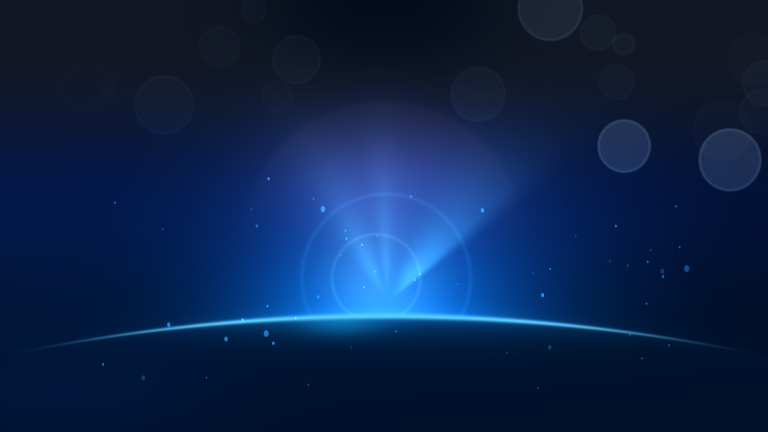
Write a Shadertoy shader that draws this background.

```glsl
// Blue light beams rising behind a curved planet rim, with lens rings, bokeh and dust.

const vec2  APEX = vec2(0.0, 0.268);          // top of the rim, x measured from the centre
const float PLANET_RADIUS = 4.3;
const vec2  BEAM_ORIGIN = vec2(0.009, 0.300);
const vec3  SKY_LOW  = vec3(0.000, 0.085, 0.220);
const vec3  SKY_MID  = vec3(0.010, 0.095, 0.290);
const vec3  SKY_TOP  = vec3(0.070, 0.092, 0.145);
const vec3  SKY_HOLE = vec3(0.010, 0.045, 0.105);
const vec3  GROUND   = vec3(0.000, 0.065, 0.165);
const vec3  GLOW     = vec3(0.020, 0.270, 0.570);
const vec3  CORE     = vec3(0.190, 0.190, 0.120);
const vec3  VIOLET   = vec3(0.150, 0.125, 0.220);
const vec3  BEAM     = vec3(0.120, 0.260, 0.270);
const vec3  RIM      = vec3(0.350, 0.800, 1.000);
const vec3  DUST     = vec3(0.180, 0.560, 0.850);
const vec3  BOKEH    = vec3(0.090, 0.105, 0.120);
const int   BOKEH_COUNT = 16;
const int   DUST_COUNT = 54;

float hash(float n) {
    return fract(sin(n * 127.1 + 11.7) * 43758.5453);
}

// Soft elliptical spot
float spot(vec2 p, vec2 center, vec2 size) {
    vec2 q = (p - center) / size;
    return exp(-dot(q, q));
}

float ring(vec2 p, vec2 center, float radius, float width) {
    float d = (length(p - center) - radius) / width;
    return exp(-d * d);
}

// Faint disc with a brighter edge
float bokeh(vec2 p, vec2 center, float radius) {
    float d = length(p - center) - radius;
    return smoothstep(0.003, -0.003, d) + 0.6 * ring(p, center, radius - 0.003, 0.003);
}

vec3 skyColor(vec2 p) {
    vec3 sky = mix(SKY_LOW, SKY_MID, smoothstep(0.25, 0.52, p.y));
    sky *= 1.0 - 0.28 * smoothstep(0.35, 0.9, p.x);
    sky = mix(sky, SKY_TOP, smoothstep(0.52, 0.88, p.y));
    float hole = smoothstep(0.72, 1.0, p.y) * exp(-p.x * p.x / 0.09);
    return mix(sky, SKY_HOLE, hole);
}

// Fan of beams, angles measured from the vertical
vec3 beamLight(vec2 p) {
    vec2 q = p - BEAM_ORIGIN;
    float r = length(q);
    float a = atan(q.x, q.y);
    float right = smoothstep(0.96, 0.80, a) * smoothstep(0.25, 0.78, a);
    float left = exp(-pow((a + 0.46) / 0.17, 2.0));
    float middle = exp(-pow((a + 0.04) / 0.10, 2.0));
    float fade = smoothstep(0.0, 0.10, r) * exp(-pow(r / 0.32, 2.0));
    return BEAM * fade * (right + 0.45 * left + 0.35 * middle);
}

vec3 lensRings(vec2 p) {
    float inner = ring(p, vec2(-0.018, 0.356), 0.102, 0.004);
    float outer = ring(p, vec2(0.005, 0.356), 0.195, 0.005);
    float dome = smoothstep(0.335, 0.315, length(p - vec2(0.0, 0.44)));
    return vec3(0.05, 0.06, 0.05) * inner + vec3(0.02, 0.05, 0.05) * outer
         + vec3(0.030, 0.018, 0.020) * dome * smoothstep(0.4, 0.7, p.y);
}

vec3 bokehLight(vec2 p) {
    float light = bokeh(p, vec2(0.556, 0.662), 0.062)
                + bokeh(p, vec2(0.801, 0.630), 0.073)
                + 0.6 * bokeh(p, vec2(0.385, 0.981), 0.076);
    for (int i = 0; i < BOKEH_COUNT; i++) {
        float n = float(i);
        float side = mod(n, 2.0) * 2.0 - 1.0;
        vec2 center = vec2(side * mix(0.2, 0.9, hash(n)), mix(0.66, 1.0, hash(n + 40.0)));
        light += 0.22 * hash(n + 60.0) * bokeh(p, center, mix(0.02, 0.07, hash(n + 80.0)));
    }
    return BOKEH * light;
}

vec3 dustLight(vec2 p) {
    float light = 0.0;
    for (int i = 0; i < DUST_COUNT; i++) {
        float n = float(i) + 200.0;
        vec2 center = vec2(mix(-0.65, 0.75, hash(n)), mix(0.10, 0.60, hash(n + 70.0)));
        float size = mix(0.0015, 0.0065, pow(hash(n + 140.0), 5.0));
        float d = length((p - center) * vec2(1.0, 0.75)) - size;
        light += mix(0.25, 0.8, hash(n + 210.0)) * smoothstep(0.0015, -0.0015, d);
    }
    return DUST * light;
}

void mainImage(out vec4 fragColor, in vec2 fragCoord) {
    vec2 p = fragCoord / iResolution.y;
    p.x -= 0.5 * iResolution.x / iResolution.y;
    float height = length(p - APEX + vec2(0.0, PLANET_RADIUS)) - PLANET_RADIUS;

    // Sky and the light behind the planet
    vec3 sky = skyColor(p) + beamLight(p) + lensRings(p);
    sky += GLOW * spot(p, vec2(0.0, 0.29), vec2(0.34, 0.25));
    sky += CORE * spot(p, vec2(-0.01, 0.35), vec2(0.13, 0.18));
    sky += vec3(0.0, 0.11, 0.18) * spot(p, vec2(0.0, 0.27), vec2(0.27, 0.12));
    sky += VIOLET * spot(p, vec2(0.0, 0.58), vec2(0.26, 0.14));

    // Planet surface, lit close to the rim
    float rimSpread = exp(-p.x * p.x / 0.20);
    vec3 ground = GROUND + vec3(0.0, 0.02, 0.06) * spot(p, vec2(-0.75, 0.10), vec2(0.4, 0.12));
    ground += vec3(0.01, 0.19, 0.34) * rimSpread * exp(min(height, 0.0) / 0.045);
    ground += vec3(0.03, 0.18, 0.22) * spot(p, vec2(-0.10, 0.25), vec2(0.10, 0.03));
    vec3 color = mix(ground, sky, smoothstep(-0.003, 0.003, height));

    // Rim line and halo
    float rimWidth = mix(0.0065, 0.0030, smoothstep(0.0, 0.75, abs(p.x)));
    float rim = exp(-pow(height / rimWidth, 2.0)) * (1.0 - smoothstep(0.30, 0.88, abs(p.x)));
    color += vec3(0.03, 0.16, 0.22) * rimSpread * exp(-abs(height) / 0.016);
    color = mix(color, RIM, rim);

    color += bokehLight(p) + dustLight(p);
    fragColor = vec4(clamp(color, 0.0, 1.0), 1.0);
}
```
